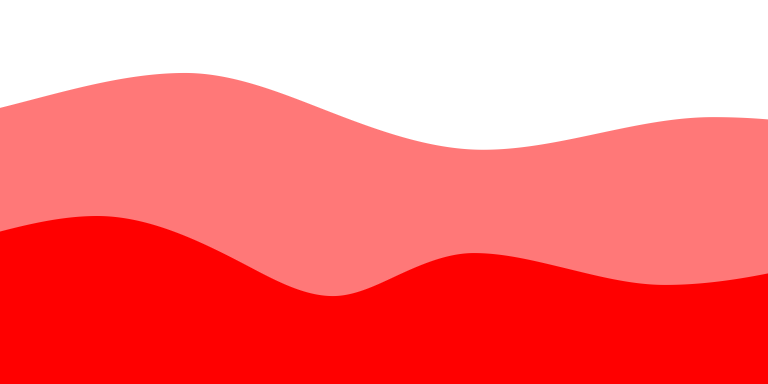
Write a WebGL 2 fragment shader that draws this background.

```glsl
#version 300 es
precision highp float;
// Two layered waves, pink behind red, under a white sky.

#define SKY_COLOR vec3(1.0)
#define BACK_COLOR vec3(1.0, 0.47, 0.47)
#define FRONT_COLOR vec3(1.0, 0.0, 0.0)
#define ASPECT 2.0

uniform vec2 u_resolution;
out vec4 fragColor;

// Wave knots: x, height, slope, in units of the canvas height
const vec3 BACK_KNOTS[6] = vec3[6](
    vec3(0.0, 0.719, 0.25), vec3(0.482, 0.810, 0.0),
    vec3(0.820, 0.724, -0.39), vec3(1.258, 0.610, 0.0),
    vec3(1.857, 0.695, 0.0), vec3(2.0, 0.689, -0.085));

const vec3 FRONT_KNOTS[9] = vec3[9](
    vec3(0.0, 0.397, 0.26), vec3(0.253, 0.4375, 0.0),
    vec3(0.625, 0.318, -0.52), vec3(0.867, 0.229, 0.0),
    vec3(1.055, 0.292, 0.45), vec3(1.234, 0.341, 0.0),
    vec3(1.458, 0.305, -0.24), vec3(1.732, 0.258, 0.0),
    vec3(2.0, 0.288, 0.20));

// Cubic Hermite curve between two knots
float hermite(float x, vec3 a, vec3 b) {
    float span = b.x - a.x;
    float t = clamp((x - a.x) / span, 0.0, 1.0);
    float u = 1.0 - t;
    return mix(a.y, b.y, t * t * (3.0 - 2.0 * t))
         + span * t * u * (a.z * u - b.z * t);
}

float backHeight(float x) {
    int i = 0;
    while (i < BACK_KNOTS.length() - 2 && x > BACK_KNOTS[i + 1].x) i++;
    return hermite(x, BACK_KNOTS[i], BACK_KNOTS[i + 1]);
}

float frontHeight(float x) {
    int i = 0;
    while (i < FRONT_KNOTS.length() - 2 && x > FRONT_KNOTS[i + 1].x) i++;
    return hermite(x, FRONT_KNOTS[i], FRONT_KNOTS[i + 1]);
}

// Smooth coverage of the area where depth is positive
float coverage(float depth) {
    float pixelStep = length(vec2(dFdx(depth), dFdy(depth)));
    return clamp(0.5 + depth / pixelStep, 0.0, 1.0);
}

void main() {
    vec2 p = gl_FragCoord.xy / u_resolution * vec2(ASPECT, 1.0);

    // Layers from back to front
    vec3 color = SKY_COLOR;
    color = mix(color, BACK_COLOR, coverage(backHeight(p.x) - p.y));
    color = mix(color, FRONT_COLOR, coverage(frontHeight(p.x) - p.y));

    fragColor = vec4(color, 1.0);
}
```
